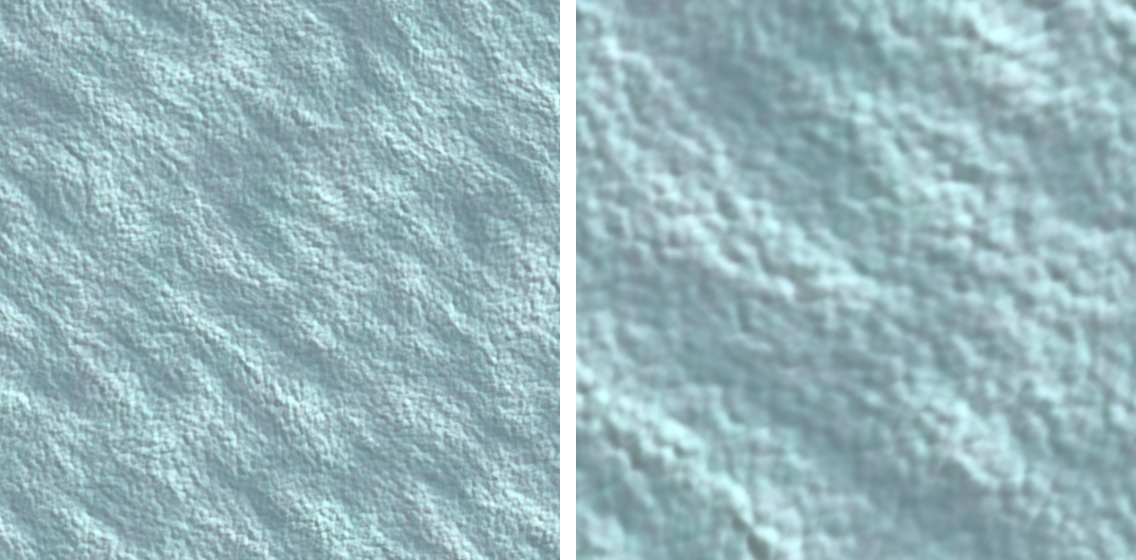
Left, the full canvas; right, a detail of the centre.
A three.js fragment shader for this texture:

```glsl
// Pale teal crinkled relief: soft slanting ridges covered with fine glinting grain.
// Stretched gradient noise raises the ridges, soft cellular noise adds the grain, and
// the height difference along the light direction, plus ridge height, sets the tone.

#define RIDGE_ANGLE 0.69              // downward slant to the right, radians
#define RIDGE_SCALE vec2(5.4, 15.5)   // ridges per canvas, along and across
#define GRAIN_SCALE 80.0              // coarse grains per canvas
#define GRAIN_HEIGHT 1.6
#define LIGHT_STEP 0.0028             // half width of the slope sample
#define RIDGE_TONE 0.60
#define SLOPE_TONE 1.30
#define CONTRAST 0.142
#define TINT_AMOUNT 0.010
#define BASE_COLOR vec3(0.584, 0.702, 0.724)

varying vec2 vUv;

vec2 hash2(vec2 cell) {
  vec3 h = fract(cell.xyx * vec3(0.1031, 0.1030, 0.0973));
  h += dot(h, h.yzx + 33.33);
  return fract((h.xx + h.yz) * h.zy);
}

float cornerSlope(vec2 cell, vec2 corner, vec2 f) {
  float angle = 6.2832 * hash2(cell + corner).x;
  return dot(vec2(cos(angle), sin(angle)), f - corner);
}

// Gradient noise scaled to a spread of about one
float noise(vec2 p) {
  vec2 cell = floor(p);
  vec2 f = fract(p);
  vec2 w = f * f * f * (f * (f * 6.0 - 15.0) + 10.0);
  float low = mix(cornerSlope(cell, vec2(0.0, 0.0), f),
                  cornerSlope(cell, vec2(1.0, 0.0), f), w.x);
  float high = mix(cornerSlope(cell, vec2(0.0, 1.0), f),
                   cornerSlope(cell, vec2(1.0, 1.0), f), w.x);
  return 4.5 * mix(low, high, w.y);
}

// Rounded cellular bumps that blend softly, so no crease runs on
float bumps(vec2 p) {
  vec2 cell = floor(p);
  vec2 f = fract(p);
  float sum = 0.0;
  for (int y = -1; y <= 1; y++) {
    for (int x = -1; x <= 1; x++) {
      vec2 neighbor = vec2(float(x), float(y));
      vec2 toSeed = neighbor + hash2(cell + neighbor + 57.0) - f;
      sum += exp(-9.0 * dot(toSeed, toSeed));
    }
  }
  return log(sum + 0.001) / 9.0;
}

// Coordinates along and across the ridges
vec2 ridgeFrame(vec2 p) {
  float c = cos(RIDGE_ANGLE);
  float s = sin(RIDGE_ANGLE);
  return vec2(c * p.x - s * p.y, s * p.x + c * p.y);
}

// Broad ridges with a shorter, narrower second layer
float ridges(vec2 q) {
  return 0.75 * noise(q * RIDGE_SCALE + 40.0)
       + 0.45 * noise(q * RIDGE_SCALE * vec2(2.6, 2.0) + 90.0);
}

float height(vec2 p) {
  vec2 q = ridgeFrame(p);
  float crinkle = 0.30 * noise(q * vec2(38.0, 50.0) + 130.0)
                + 0.26 * noise(p * vec2(88.0, 76.0) + 260.0);
  float grain = bumps(p * GRAIN_SCALE + 10.0)
              + 0.6 * bumps(q * GRAIN_SCALE * 1.6 + 200.0);
  return ridges(q) + crinkle + GRAIN_HEIGHT * grain;
}

void main() {
  // Bend the ridges slightly, keeping their slant
  vec2 p = vUv + 0.005 * vec2(noise(vUv * 4.0 + 20.0), noise(vUv * 4.0 + 70.0));
  float ridge = ridges(ridgeFrame(p));

  // Light from the upper right; valleys carry weaker grain
  vec2 toLight = LIGHT_STEP * normalize(vec2(0.7, 0.75));
  float slope = height(p - toLight) - height(p + toLight);
  slope *= clamp(1.0 + 0.25 * ridge, 0.45, 1.5);

  // Soft limit on the deepest and brightest tones
  float tone = RIDGE_TONE * ridge + SLOPE_TONE * slope;
  tone /= sqrt(1.0 + 0.09 * tone * tone);
  vec3 color = BASE_COLOR * exp(CONTRAST * tone);

  // Cool valleys, with faint green and violet patches and flecks
  color += 0.008 * ridge * vec3(1.0, 0.2, -0.8);
  float tint = 0.6 * noise(vUv * 9.0 + 160.0) + 0.9 * noise(vUv * 64.0 + 30.0);
  color += TINT_AMOUNT * tint * vec3(0.9, -0.3, 0.2);

  gl_FragColor = vec4(clamp(color, 0.0, 1.0), 1.0);
}
```
